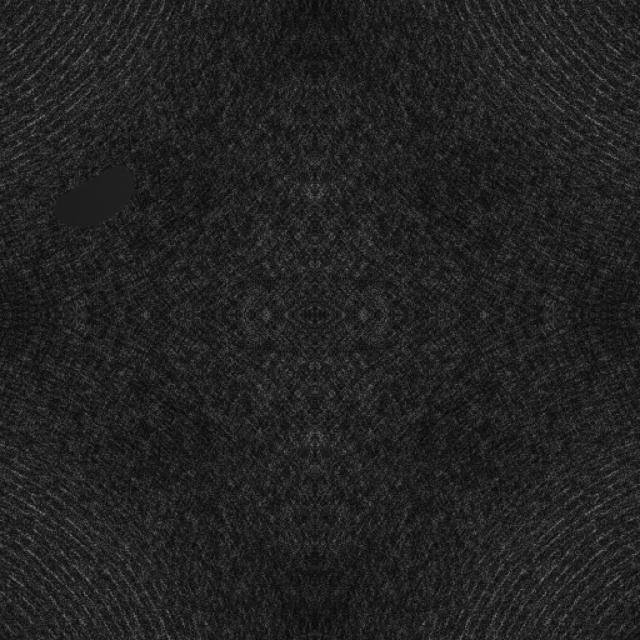
This background is drawn by a WebGL 1 fragment shader. Its source:

```glsl
precision highp float;
uniform vec2 u_resolution;

float hash(vec2 p) {
  p = fract(p * vec2(0.1031, 0.1137));
  p += dot(p, p.yx + 33.33);
  return fract((p.x + p.y) * p.x * 17.0 + p.y * 43.7);
}

float noise(vec2 p) {
  vec2 cell = floor(p);
  vec2 f = fract(p);
  f = f * f * (3.0 - 2.0 * f);
  float low = mix(hash(cell), hash(cell + vec2(1.0, 0.0)), f.x);
  float high = mix(hash(cell + vec2(0.0, 1.0)), hash(cell + 1.0), f.x);
  return mix(low, high, f.y);
}

// Soft round spot, one at its centre
float spot(vec2 p, vec2 center, vec2 size) {
  vec2 d = (p - center) / size;
  return exp(-dot(d, d));
}

// Fine fibres that follow circles around a point
float fibres(vec2 p, vec2 center) {
  vec2 d = p - center;
  float angle = atan(d.y, -d.x) + 4.0;
  return noise(vec2(length(d) * 300.0, angle * 55.0)) - 0.5;
}

// Leaf-shaped smooth patch: a tilted ellipse with a flattened upper side
float patchMask(vec2 uv) {
  vec2 d = uv - vec2(0.148, 0.693);
  vec2 along = vec2(0.88, 0.475);
  vec2 local = vec2(dot(d, along), dot(d, vec2(-along.y, along.x)));
  float ellipse = (length(local / vec2(0.068, 0.041)) - 1.0) * 0.041;
  float edge = max(ellipse, local.y - 0.026);
  return 1.0 - smoothstep(-0.002, 0.002, edge);
}

void main() {
  vec2 uv = gl_FragCoord.xy / u_resolution;

  // Fold the canvas into four mirrored quarters
  vec2 q = abs(uv - vec2(0.4922, 0.5078));
  vec2 arcCenter = vec2(0.69);
  vec2 fromArc = q - arcCenter;
  float radius = length(fromArc);
  float angle = atan(fromArc.y, -fromArc.x) + 4.0;
  float corner = 1.0 - smoothstep(0.49, 0.60, radius);

  // Broad light and shade
  float level = 0.123 + 0.018 * corner;
  level += 0.018 * spot(q, vec2(0.0, 0.17), vec2(0.07, 0.14));
  level += 0.008 * spot(q, vec2(0.10, 0.0), vec2(0.18, 0.25));
  level -= 0.022 * spot(q, vec2(0.22, 0.19), vec2(0.09, 0.08));
  level -= 0.028 * spot(q, vec2(0.0, 0.48), vec2(0.12, 0.10));
  level -= 0.028 * spot(q, vec2(0.50, 0.0), vec2(0.10, 0.08));
  level -= 0.025 * spot(q, vec2(0.52), vec2(0.10));

  // Grain woven with two crossing fibre families
  float grain = 2.5 * (noise(q * 512.0 - 0.5) - 0.5);
  grain += 1.7 * fibres(q, arcCenter);
  grain += 1.3 * (1.0 - corner) * fibres(q, vec2(-0.69, 0.69));

  // Bright arcs in the corners, slightly uneven
  float wobble = 0.006 * noise(vec2(radius * 45.0, angle * 5.0));
  float wave = 0.5 + 0.5 * cos(6.28318 * (radius + wobble) / 0.0156);
  float broken = 0.5 + noise(vec2(radius * 90.0, angle * 40.0));
  grain += corner * (1.1 * pow(wave, 5.0) * broken - 0.25);

  // Faint seam on the vertical fold
  grain -= 0.45 * exp(-q.x * q.x / 0.000008);

  float shade = level * exp(0.45 * grain);

  // Smooth patch with a gentle slope of tone
  float patchTone = 0.118 + 0.12 * (uv.x - 0.148) + 0.006 * (noise(uv * 256.0) - 0.5);
  shade = mix(shade, patchTone, patchMask(uv));

  gl_FragColor = vec4(vec3(clamp(shade, 0.03, 0.42)), 1.0);
}
```
